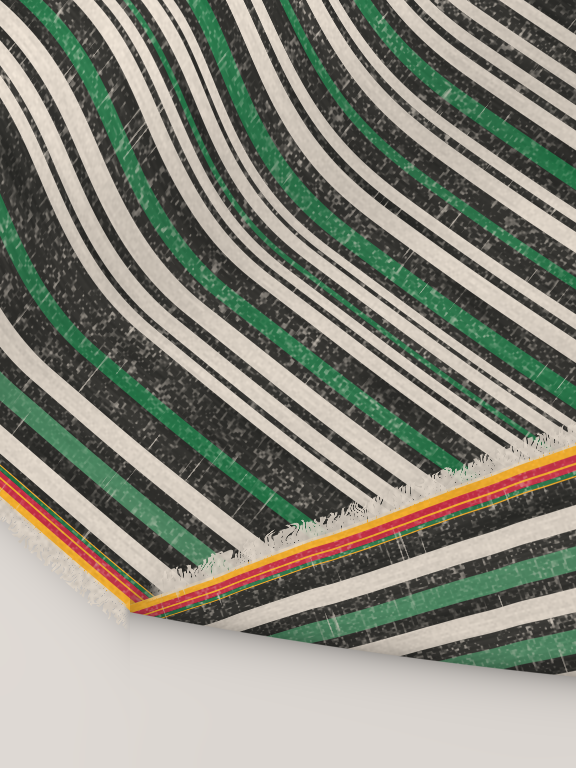
Write a Shadertoy shader that draws this texture.

```glsl
// Striped handwoven cloth with a bright selvage, one corner folded over on a pale table.
const vec3 CREAM = vec3(0.87, 0.83, 0.78);
const vec3 CHARCOAL = vec3(0.15, 0.15, 0.14);
const vec3 GREEN = vec3(0.12, 0.44, 0.26);
const vec3 PALE_GREEN = vec3(0.28, 0.52, 0.37);
const vec3 GOLD = vec3(0.95, 0.68, 0.18);
const vec3 RED = vec3(0.77, 0.17, 0.26);
const vec3 TABLE = vec3(0.87, 0.85, 0.83);
const float THREADS = 300.0;      // threads per canvas height
const float DRAPE = 0.182;        // sideways push of the soft fold
const float SELVAGE_EDGE = 0.651; // stripe coordinate of the cloth's rim
const float CORNER_X = 0.169;     // where the fold meets the rim
const float FLAP_PERIOD = 0.108;
// Stripes as (centre, half width), measured down the left side.
const vec2 CREAMS[17] = vec2[17](
  vec2(0.573, 0.019), vec2(0.443, 0.018), vec2(0.272, 0.010), vec2(0.240, 0.013),
  vec2(0.195, 0.016), vec2(0.086, 0.012), vec2(0.057, 0.008), vec2(0.009, 0.010),
  vec2(-0.014, 0.007), vec2(-0.112, 0.015), vec2(-0.150, 0.010), vec2(-0.254, 0.014),
  vec2(-0.289, 0.009), vec2(-0.388, 0.013), vec2(-0.424, 0.010), vec2(-0.465, 0.010),
  vec2(-0.515, 0.011));
const vec2 GREENS[7] = vec2[7](
  vec2(0.505, 0.018), vec2(0.361, 0.013), vec2(0.145, 0.013), vec2(0.036, 0.004),
  vec2(-0.052, 0.015), vec2(-0.200, 0.008), vec2(-0.337, 0.014));

float aa; // edge softness, about one pixel

float hash(vec2 p) {
  vec3 q = fract(vec3(p.xyx) * 0.1031);
  q += dot(q, q.yzx + 33.33);
  return fract((q.x + q.y) * q.z);
}

float noise(vec2 p) {
  vec2 i = floor(p), f = fract(p);
  f = f * f * (3.0 - 2.0 * f);
  return mix(mix(hash(i), hash(i + vec2(1, 0)), f.x),
             mix(hash(i + vec2(0, 1)), hash(i + vec2(1, 1)), f.x), f.y);
}

float inside(float d) { return 1.0 - smoothstep(-aa, aa, d); }

float band(float x, float centre, float halfWidth) { return inside(abs(x - centre) - halfWidth); }

// Gold, red and green rim; d is the depth from the cloth's edge.
vec3 selvage(vec3 col, float d) {
  col = mix(col, RED, band(d, 0.026, 0.011));
  col = mix(col, GOLD, band(d, 0.0275, 0.0015));
  col = mix(col, GREEN, band(d, 0.040, 0.003));
  col = mix(col, GOLD, band(d, 0.044, 0.001));
  return mix(col, GOLD, inside(d - 0.016));
}

// Thread grain, pale specks in the dark yarn and slubs; st = (across, along) the stripes.
vec3 weave(vec3 dye, vec2 st) {
  float grain = noise(st * THREADS);
  float warp = noise(st * vec2(THREADS, 14.0));
  float weft = noise(st.yx * vec2(THREADS, 22.0) + 7.0);
  float worn = noise(st * vec2(45.0, 7.0) + 3.0);
  float speck = smoothstep(0.45, 0.95, grain * 0.65 + weft * 0.35) * (0.25 + 0.65 * worn);
  float darkness = 1.0 - smoothstep(0.15, 0.75, dot(dye, vec3(0.333)));
  vec3 col = mix(dye, CREAM, darkness * (speck * 0.75 + 0.10 * worn + 0.05 * warp));
  float slub = smoothstep(0.80, 0.95, weft) * smoothstep(0.55, 0.8, noise(st * vec2(28.0, 60.0)));
  col = mix(col, CREAM, 0.55 * slub);
  return col * (0.92 + 0.07 * grain + 0.06 * warp);
}

// Loose threads around an edge: d runs outward from it, s along it.
float fringe(float s, float d, float reach) {
  float cover = 0.0;
  for (int i = 0; i < 3; i++) {
    float k = float(i);
    float bent = s * 190.0 + k * 17.3 + (noise(vec2(s * 60.0, d * 90.0 + k * 9.0)) - 0.5) * 3.0;
    float len = reach * (0.3 + 0.7 * hash(vec2(floor(bent), k)));
    float strand = 1.0 - smoothstep(0.25, 0.48, abs(fract(bent) - 0.5));
    cover = max(cover, strand * inside(d - len) * inside(-d - 0.004));
  }
  return cover;
}

void mainImage(out vec4 fragColor, in vec2 fragCoord) {
  vec2 p = vec2(fragCoord.x, iResolution.y - fragCoord.y) / iResolution.y;
  aa = 0.8 / iResolution.y;

  // Draped stripe coordinate: a gentle curve plus a soft fold at the upper left.
  float across = p.y - 0.86 * p.x + 0.13 * p.x * p.x;
  float ridge = 0.40 * p.x + 0.915 * p.y;
  float push = (1.0 - smoothstep(0.0, 0.47, ridge)) * (1.0 - smoothstep(0.23, 0.62, p.x));
  across += DRAPE * push + 0.006 * (noise(p * 5.0) - 0.5);
  float along = 0.78 * p.x + 0.62 * p.y;

  // Folded corner: its upper rim, its lower crease and its fanned stripes.
  float run = p.x - CORNER_X;
  float rim = p.y - (0.789 - 0.366 * run) + 0.003 * (noise(vec2(p.x * 25.0, 2.0)) - 0.5);
  float crease = p.y - (0.797 + 0.19 * run - 0.077 * run * run);
  float fan = rim / (0.6 + 0.533 * p.x);

  // Table with the cloth's soft shadow.
  float gap = run > 0.0 ? crease : (across - SELVAGE_EDGE) * 0.75;
  vec3 col = TABLE * (0.98 + 0.03 * noise(p * 3.0)) * (1.0 - 0.28 * exp(-max(gap, 0.0) * 45.0));

  // Main cloth.
  vec3 dye = CHARCOAL;
  for (int i = 0; i < 17; i++) dye = mix(dye, CREAM, band(across, CREAMS[i].x, CREAMS[i].y));
  for (int i = 0; i < 7; i++)
    dye = mix(dye, i == 0 ? PALE_GREEN : GREEN, band(across, GREENS[i].x, GREENS[i].y));
  dye = selvage(dye, SELVAGE_EDGE - across);
  float light = 0.98 + 0.07 * sin(ridge * 11.0 + 0.6) * (1.0 - smoothstep(0.4, 0.7, ridge));
  light *= 1.0 - 0.25 * exp(-abs(rim) * 60.0) * step(0.0, run);
  float onMain = inside(across - SELVAGE_EDGE) * (run > 0.0 ? inside(rim) : 1.0);
  col = mix(col, weave(dye, vec2(across * 0.78, along)) * light, onMain);

  // Turned-over flap.
  float cell = fract((fan - 0.043) / FLAP_PERIOD) * FLAP_PERIOD;
  dye = mix(CHARCOAL, CREAM, band(cell, 0.054, 0.016));
  dye = mix(dye, PALE_GREEN, inside(min(cell, FLAP_PERIOD - cell) - 0.016) * step(0.09, fan));
  dye = selvage(dye, fan);
  float onFlap = inside(-rim) * inside(crease) * step(0.0, run);
  float flapLight = 0.98 - 0.22 * exp(min(crease, 0.0) * 60.0);
  col = mix(col, weave(dye, vec2(fan, p.x * 0.94 - p.y * 0.34)) * flapLight, onFlap);

  // Frayed edges.
  float fray = fringe(run, -rim, 0.030) * smoothstep(0.015, 0.05, run);
  fray = max(fray, fringe(along, across - SELVAGE_EDGE, 0.036) * (1.0 - smoothstep(-0.01, 0.0, run)));
  col = mix(col, CREAM * (0.90 + 0.12 * noise(p * 200.0)), fray * 0.9);
  fragColor = vec4(clamp(col, 0.0, 1.0), 1.0);
}
```
